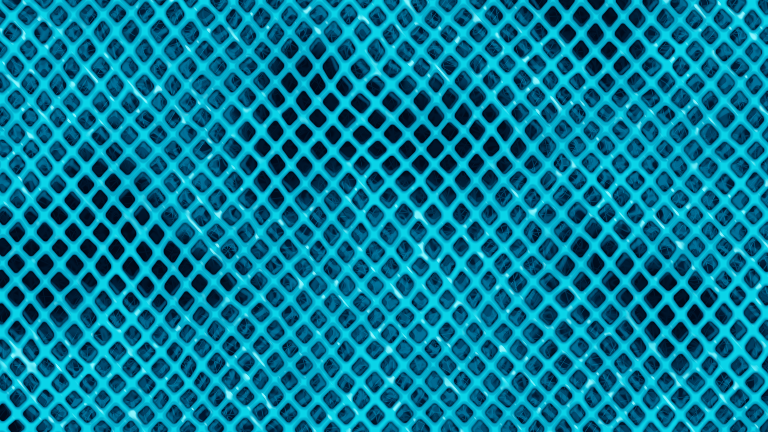
This texture is drawn by a WebGL 1 fragment shader. Its source:

```glsl
precision highp float;
uniform vec2 u_resolution;

#define CELL vec2(0.067, 0.077)
#define HOLE 0.34
#define CORNER 0.16
#define WARP 0.35
#define CLEAR_SPOT vec2(0.82, 0.70)
#define ABYSS vec3(0.00, 0.04, 0.10)
#define DEEP vec3(0.00, 0.17, 0.30)
#define SHADE vec3(0.00, 0.33, 0.48)
#define MID vec3(0.00, 0.49, 0.65)
#define CYAN vec3(0.01, 0.67, 0.79)
#define BRIGHT vec3(0.04, 0.83, 0.91)
#define GLINT vec3(0.60, 0.97, 1.00)

float hash(vec2 p) {
  return fract(sin(dot(p, vec2(127.1, 311.7))) * 43758.5);
}

float noise(vec2 p) {
  vec2 i = floor(p), f = fract(p);
  f = f * f * (3.0 - 2.0 * f);
  return mix(mix(hash(i), hash(i + vec2(1.0, 0.0)), f.x),
             mix(hash(i + vec2(0.0, 1.0)), hash(i + 1.0), f.x), f.y);
}

vec2 noise2(vec2 p) {
  return vec2(noise(p), noise(p + 37.3)) - 0.5;
}

mat2 rotation(float a) {
  return mat2(cos(a), sin(a), -sin(a), cos(a));
}

// Signed distance to a rounded hole: positive on the strands
float strandDistance(vec2 cell, float hole) {
  vec2 q = abs(fract(cell) - 0.5) - (hole - CORNER);
  return length(max(q, 0.0)) + min(max(q.x, q.y), 0.0) - CORNER;
}

// Thin tangled threads from ridged, stretched noise
float fibres(vec2 p) {
  float sum = 0.0;
  for (int i = 0; i < 4; i++) {
    float k = float(i);
    vec2 q = rotation(0.5 + k * 0.83) * p + k * 5.7;
    float ridge = 1.0 - abs(2.0 * noise(q * vec2(24.0, 75.0)) - 1.0);
    sum = max(sum, smoothstep(0.68, 1.0, ridge) * (0.6 + 0.4 * hash(vec2(k, 4.0))));
  }
  return sum;
}

void main() {
  vec2 p = gl_FragCoord.xy / u_resolution.y;
  float soft = 14.0 / u_resolution.y;

  // Diagonal lattice, and a slightly denser one behind it
  vec2 s = p / CELL;
  vec2 front = vec2(s.x + s.y, s.x - s.y) + WARP * noise2(p * 5.0)
             + 0.12 * noise2(p * 22.0);
  vec2 r = p - CLEAR_SPOT;
  vec2 drift = vec2(0.92 * r.x + 1.41 * r.y, 0.67 * r.x - 0.94 * r.y)
             + 0.6 * noise2(p * 3.5 + 9.0);
  vec2 back = front + drift + 0.3 * noise2(p * 18.0 + 3.0);

  // Where both lattices line up the holes stay open
  vec2 meet = 0.5 + 0.5 * cos(6.2832 * drift);
  float haze = 1.0 - smoothstep(0.1, 0.75, meet.x * meet.y);

  // Depths seen through the holes
  float thread = fibres(p);
  vec3 color = mix(ABYSS, DEEP, haze * (0.25 + 0.5 * noise(p * 45.0)));
  color = mix(color, mix(DEEP, SHADE, haze), thread * (0.35 + 0.6 * haze));

  // Rear net
  float rear = strandDistance(back, HOLE + 0.05);
  vec3 rearColor = mix(DEEP, SHADE, smoothstep(0.0, 0.1, rear));
  rearColor = mix(rearColor, MID, haze * (0.25 + 0.75 * thread));
  color = mix(color, rearColor, 0.85 * smoothstep(-soft, soft, rear));

  // Front net, rounded and unevenly lit
  float grain = noise(p * 60.0);
  float tone = 0.6 * noise(p * 7.0 + 20.0) + 0.4 * grain;
  float d = strandDistance(front, HOLE + 0.03 * (noise(p * 12.0) - 0.5));
  color *= 1.0 - 0.35 * smoothstep(-0.12, 0.0, d);
  vec3 strand = mix(MID, CYAN, smoothstep(0.0, 0.08, d));
  strand = mix(strand, BRIGHT, smoothstep(0.07, 0.2, d + 0.2 * (tone - 0.5)));

  // Small glints stretched along the strands
  float spark = noise(rotation(0.86) * p * vec2(36.0, 110.0));
  strand = mix(strand, GLINT, smoothstep(0.74, 0.95, spark)
         * smoothstep(0.03, 0.14, d) * (0.3 + 0.6 * haze));
  color = mix(color, strand, smoothstep(-soft, soft, d));

  gl_FragColor = vec4(color, 1.0);
}
```
